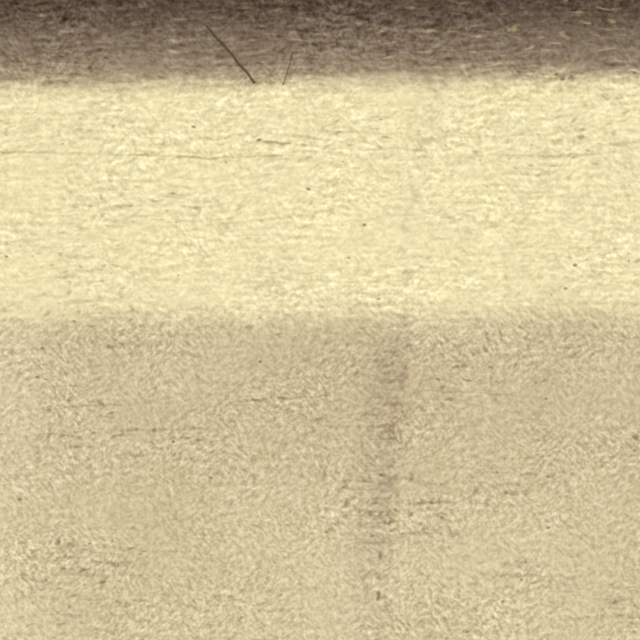
Reproduce this texture procedurally as a WebGL 2 fragment shader.

```glsl
#version 300 es
precision highp float;
// Worn gilded moulding: a dark upper lip, a bright band and a duller lower face.
// Soft vertical gradients carry the light; stretched gradient noise adds brushing,
// grain and stains, with a faint vertical seam, scattered specks and scratches.
uniform vec2 u_resolution;
out vec4 fragColor;

vec2 hash2(vec2 cell) {
    uvec2 q = uvec2(ivec2(cell)) * uvec2(1597334673u, 3812015801u);
    uint h = q.x ^ q.y;
    h = (h ^ (h >> 16)) * 2246822519u;
    h = (h ^ (h >> 13)) * 3266489917u;
    h ^= h >> 16;
    return vec2(h & 65535u, h >> 16) / 65535.0;
}

float gradientAt(vec2 cell, vec2 offset) {
    float angle = 6.28318 * hash2(cell).x;
    return dot(vec2(cos(angle), sin(angle)), offset);
}

float noise(vec2 p) {
    vec2 i = floor(p), f = p - i;
    vec2 w = f * f * f * (f * (f * 6.0 - 15.0) + 10.0);
    vec2 e = vec2(1.0, 0.0);
    float near = mix(gradientAt(i, f), gradientAt(i + e, f - e), w.x);
    float far = mix(gradientAt(i + e.yx, f - e.yx), gradientAt(i + 1.0, f - 1.0), w.x);
    return mix(near, far, w.y);
}

vec2 rotate(vec2 p, float a) {
    return vec2(cos(a) * p.x - sin(a) * p.y, sin(a) * p.x + cos(a) * p.y);
}

// Coverage of a thin soft line from a to b
float scratch(vec2 p, vec2 a, vec2 b, float width) {
    vec2 ab = b - a;
    float along = clamp(dot(p - a, ab) / dot(ab, ab), 0.0, 1.0);
    float d = length(p - a - ab * along);
    return 1.0 - smoothstep(0.2 * width, width + 0.7 / u_resolution.y, d);
}

// Sparse dark pits, at most one per grid cell
float specks(vec2 p, float count, float density) {
    vec2 cell = floor(p * count);
    vec2 pick = hash2(cell + 71.0);
    vec2 d = (fract(p * count) - 0.2 - 0.6 * hash2(cell + 233.0)) / count;
    float radius = mix(0.0015, 0.0034, pick.y * pick.y);
    float pit = 1.0 - smoothstep(0.2 * radius, radius + 0.001, length(d * vec2(0.75, 1.0)));
    return pit * step(pick.x, density) * (0.3 + 0.7 * pick.y);
}

void main() {
    // y runs downward from the upper edge
    vec2 p = gl_FragCoord.xy / u_resolution;
    p.y = 1.0 - p.y;
    vec2 warped = p + 0.007 * vec2(noise(p * 9.0), noise(p * 8.0 + 40.0))
                    + 0.003 * vec2(noise(p * 37.0), noise(p * 35.0 + 20.0));

    // Zones, with slightly ragged borders
    float ragged = 0.012 * noise(p * vec2(14.0, 60.0)) + 0.008 * noise(p * vec2(50.0, 130.0));
    float lit = smoothstep(0.112, 0.158, p.y + 0.014 * p.x + ragged);
    float lower = smoothstep(0.455, 0.53, p.y + 1.3 * ragged + 0.02 * noise(p * 4.0));

    // Base shading
    vec3 color = mix(vec3(0.36, 0.30, 0.25), vec3(0.52, 0.455, 0.38), smoothstep(0.0, 0.08, p.y));
    color = mix(color, vec3(0.66, 0.59, 0.485), smoothstep(0.07, 0.13, p.y + ragged));
    color = mix(color, vec3(0.94, 0.89, 0.70), lit);
    vec3 face = mix(vec3(0.80, 0.742, 0.595), vec3(0.83, 0.772, 0.62), smoothstep(0.52, 1.0, p.y));
    face += 0.03 * (1.0 - smoothstep(0.0, 0.14, p.x));
    color = mix(color, face, lower);

    // Broad stains
    float stain = noise(p * vec2(5.0, 4.0) + 11.0) + 0.7 * noise(p * vec2(17.0, 15.0));
    color += stain * mix(0.015, 0.032, lower) * vec3(0.9, 1.0, 0.95);

    // Horizontal brushing above
    float brushed = noise(warped * vec2(24.0, 125.0)) + noise(warped * vec2(65.0, 165.0) + 17.0);

    // Grain: short strokes in two crossing directions plus round crumbs
    float rising = noise(rotate(warped, 0.7) * vec2(75.0, 170.0) + 23.0);
    float falling = noise(rotate(warped, -0.8) * vec2(75.0, 170.0) + 47.0);
    float crossing = mix(rising, falling, smoothstep(-0.2, 0.2, noise(p * 15.0 + 9.0)));
    float crumbs = noise(rotate(warped, 0.35) * 125.0 + 5.0) + noise(rotate(warped, 0.2) * 215.0 + 90.0);
    float grain = 0.75 * crumbs + crossing;
    float relief = mix(0.7 * brushed + 0.65 * grain, 0.3 * brushed + grain, lower);
    float roughness = 1.0 + 0.7 * noise(p * vec2(7.0, 12.0) + 80.0);
    color += relief * roughness * mix(0.125, 0.115, lit) * vec3(0.95, 1.0, 1.0);

    // Pale gold flecks on the lip
    float fleck = smoothstep(0.2, 0.6, noise(warped * vec2(38.0, 120.0) + 63.0));
    color += fleck * (1.0 - lit) * (0.4 + p.x) * vec3(0.14, 0.13, 0.08);

    // Patchy dark brush lines and brown crumbs
    float worn = smoothstep(-0.15, 0.4, noise(p * vec2(4.0, 11.0) + 31.0));
    float lines = smoothstep(0.12, 0.55, noise(warped * vec2(13.0, 105.0) + 7.0));
    float nicks = smoothstep(0.22, 0.6, noise(warped * vec2(60.0, 95.0) + 130.0));
    color -= (lines * worn * 0.09 + nicks * (0.3 + worn) * 0.13) * vec3(0.95, 1.0, 0.9);

    // Wandering seam, widening into a faint hatched shadow on the lower face
    float seamX = 0.63 + 0.06 * exp(1.2 - 9.0 * p.y) - 0.03 * smoothstep(0.5, 1.0, p.y);
    float side = p.x - seamX + 0.014 * noise(p * vec2(8.0, 30.0));
    float broken = smoothstep(-0.2, 0.35, noise(p * vec2(45.0, 55.0) + 3.0));
    float seam = exp(-pow(side / 0.009, 2.0)) * broken * lit;
    float shadow = smoothstep(-0.085, -0.02, side) * (1.0 - smoothstep(-0.012, 0.01, side));
    shadow *= smoothstep(0.48, 0.56, p.y) * (1.0 - 0.7 * smoothstep(0.78, 1.0, p.y));
    float hatch = smoothstep(0.0, 0.5, noise(warped * vec2(24.0, 115.0) + 50.0));
    color -= seam * vec3(0.07, 0.08, 0.06);
    color -= shadow * (0.045 + 0.08 * hatch) * vec3(0.9, 1.0, 0.75);

    // Pits and individual scratches
    float pits = max(specks(p, 13.0, 0.07), specks(warped + 0.37, 38.0, 0.04));
    color = mix(color, vec3(0.42, 0.35, 0.26), 0.6 * pits);
    float marks = scratch(warped, vec2(0.323, 0.042), vec2(0.398, 0.13), 0.002);
    marks = max(marks, 0.5 * scratch(warped, vec2(0.455, 0.085), vec2(0.443, 0.135), 0.0017));
    marks = max(marks, 0.6 * broken * scratch(warped, vec2(0.594, 0.86), vec2(0.589, 0.935), 0.003));
    color = mix(color, vec3(0.32, 0.25, 0.20), 0.75 * marks);
    float faint = scratch(warped, vec2(0.0, 0.238), vec2(0.44, 0.247), 0.0025);
    faint = max(faint, scratch(warped, vec2(0.34, 0.631), vec2(0.51, 0.617), 0.0025));
    color -= faint * (0.04 + 0.09 * broken);

    fragColor = vec4(clamp(color, 0.0, 1.0), 1.0);
}
```
